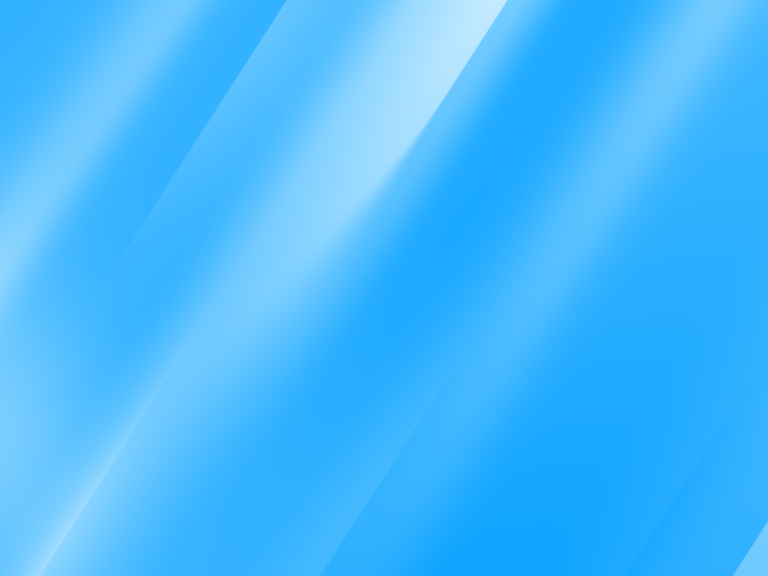
Reproduce this background procedurally as a Shadertoy shader.

```glsl
// Slanted beams of soft light over a sky-blue ground.
// Every beam is a profile across the slant, faded by height; the summed
// light then picks a colour on a single blue-to-white ramp.

// Antialiased step, one at values above the edge.
float edge(float at, float s) {
    float w = 1.5 / iResolution.y;
    return smoothstep(at - w, at + w, s);
}

// Bell-shaped falloff around zero.
float bell(float d, float width) {
    d /= width;
    return exp(-d * d);
}

// Crest with a different width on each side.
float crest(float d, float leftWidth, float rightWidth) {
    return bell(d, d < 0.0 ? leftWidth : rightWidth);
}

// Broad light and shade behind the beams.
float groundLight(vec2 p, float s) {
    float right = 0.055 + 0.2 * p.y;
    float light = mix(0.2, right, smoothstep(0.45, 0.68, s));
    light -= 0.10 * bell(s - 0.41, 0.13) * smoothstep(0.0, 0.65, p.y);
    vec2 glow = (p - vec2(-0.02, 0.25)) / vec2(0.18, 0.3);
    return light + 0.28 * exp(-dot(glow, glow));
}

// Left ridge and the sharp-sided panel beside it.
float leftBeams(float s, float y) {
    float ridge = 0.25 * crest(s + 0.372 - 0.04 * y, 0.11, 0.065);
    float panel = edge(-0.147, s) * exp(-max(s + 0.147, 0.0) / 0.2);
    return ridge + 0.2 * panel * smoothstep(0.42, 1.0, y);
}

// Bright central beam, its outer band and the crease at its foot.
float centreBeams(float s, float y) {
    float blur = mix(0.16, 0.003, smoothstep(0.25, 0.85, y));
    float beam = smoothstep(-0.05, 0.09, s)
               * (1.0 - smoothstep(0.237 - blur, 0.237 + 0.5 * blur, s));
    float band = smoothstep(0.02, 0.237, s) * (1.0 - smoothstep(0.25, 0.355, s));
    float side = edge(0.069, s);
    float low = 1.0 - smoothstep(0.0, 0.55, y);
    float crease = mix(0.22 * exp(-abs(s - 0.069) / 0.035),
                       0.12 * exp(-abs(s - 0.069) / 0.08), side);
    return mix(0.12, 0.3, y) * beam
         + 0.25 * y * smoothstep(0.05, 0.5, y) * band + crease * low;
}

// Right ridge, the fold under it and the corner streaks.
float rightBeams(float s, float y) {
    float ridge = mix(0.1, 0.23, y) * crest(s - 0.65 + 0.05 * y, 0.1, 0.075);
    float fold = smoothstep(0.42, 0.55, s) * (1.0 - edge(0.556, s));
    fold *= 0.08 * (1.0 - smoothstep(0.05, 0.5, y));
    float streak = 0.13 * smoothstep(0.9, 1.25, s);
    streak -= 0.04 * edge(1.085, s) * exp(-max(s - 1.085, 0.0) / 0.05)
            * (1.0 - smoothstep(0.1, 0.45, y));
    return ridge + fold + streak + 0.25 * edge(1.272, s);
}

void mainImage(out vec4 fragColor, in vec2 fragCoord) {
    // Height runs 0 to 1; s is where the slanted line meets the bottom.
    vec2 p = fragCoord / iResolution.xy * vec2(4.0 / 3.0, 1.0);
    float s = p.x - 0.645 * p.y;

    float light = groundLight(p, s) + leftBeams(s, p.y)
                + centreBeams(s, p.y) + rightBeams(s, p.y);
    light = clamp(light, 0.04, 0.8);

    // Blue stays full while red and green rise with the light.
    fragColor = vec4(light, 0.62 + 0.39 * light, 1.0, 1.0);
}
```
